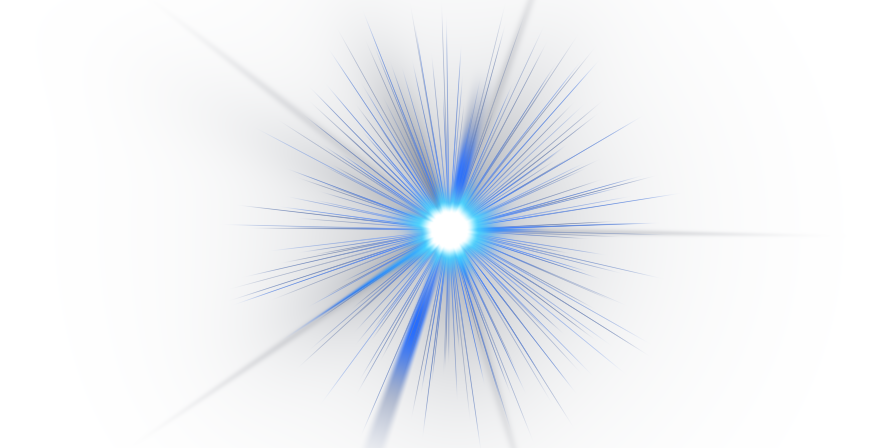
Write a WebGL 2 fragment shader that draws this background.

```glsl
#version 300 es
precision highp float;

uniform vec2 u_resolution;
out vec4 fragColor;

#define CENTER vec2(1.0026, 0.487)
#define CORE_RADIUS 0.054
#define HALO_RADIUS 0.088
#define SPIKE_MIN 0.27
#define SPIKE_MAX 0.54
#define SPIKE_WIDTH 0.0019
#define HAZE 0.18
#define BLUE vec3(0.08, 0.38, 1.0)
#define CYAN vec3(0.30, 0.90, 1.0)
#define STEEL vec3(0.44, 0.51, 0.67)
#define SHADE vec3(0.62, 0.63, 0.66)

const float TAU = 6.2831853;

float hash(float n) {
    return fract(sin(n * 127.1 + 3.7) * 4375.85);
}

// Periodic value noise around the circle
float ringNoise(float turn, float cells) {
    float a = turn * cells;
    float i = floor(a);
    return mix(hash(mod(i, cells)), hash(mod(i + 1.0, cells)), smoothstep(0.0, 1.0, a - i));
}

// x runs along the given direction, y across it
vec2 alongRay(vec2 p, float degrees) {
    float a = radians(degrees);
    vec2 d = vec2(cos(a), sin(a));
    return vec2(dot(p, d), d.x * p.y - d.y * p.x);
}

// Soft angular lobe
float lobe(float turn, float degrees, float spread) {
    float d = (fract(turn - degrees / 360.0 + 0.5) - 0.5) * 360.0 / spread;
    return exp(-d * d);
}

// Coverage of a thin line, kept steady below one pixel
float line(float dist, float halfWidth, float px) {
    float w = max(halfWidth, 0.5 * px);
    return (1.0 - smoothstep(w - 0.5 * px, w + 0.5 * px, dist)) * clamp(2.0 * halfWidth / px, 0.0, 1.0);
}

// Tapered needles, one per angular cell; returns coverage and tint
vec2 needles(float r, float turn, float cells, float seed, float px) {
    float a = turn * cells;
    float id = floor(a);
    float h = hash(id + seed);
    float middle = 0.5 + 0.6 * (hash(id + seed + 31.0) - 0.5);
    float len = mix(SPIKE_MIN, SPIKE_MAX, h);
    float dist = abs(a - id - middle) * TAU / cells * r;
    float taper = max(1.0 - r / len, 0.0);
    float cover = line(dist, SPIKE_WIDTH * sqrt(taper) * smoothstep(0.0, 0.2, r), px);
    float strength = mix(0.45, 0.95, hash(id + seed + 67.0));
    return vec2(cover * strength * smoothstep(0.0, 0.2, taper), hash(id + seed + 91.0));
}

// Widening beam of light: length, half width at the end, peak position
float beam(vec2 q, float len, float endWidth, float peak) {
    float width = mix(0.012, endWidth, clamp(q.x / len, 0.0, 1.0));
    float side = 1.0 - smoothstep(0.3 * width, width, abs(q.y));
    float fade = smoothstep(0.02, peak, q.x) * (1.0 - smoothstep(peak, len, q.x));
    return side * fade;
}

void main() {
    float px = 1.0 / u_resolution.y;
    vec2 p = (gl_FragCoord.xy - 0.5 * u_resolution) * px + vec2(1.0, 0.5) - CENTER;
    float r = length(p);
    float turn = fract(atan(p.y, p.x) / TAU + 1.0);

    // Grey haze with broad directional lobes
    float haze = HAZE * exp(-r * r / 0.085) + 0.028 * (1.0 - smoothstep(0.25, 1.0, r));
    haze += 0.28 * lobe(turn, 113.0, 10.0) * exp(-r * r / 0.10);
    haze += 0.08 * lobe(turn, 153.0, 10.0) * exp(-r * r / 0.28);
    haze += 0.15 * lobe(turn, 212.0, 15.0) * exp(-r * r / 0.13);
    haze += 0.10 * lobe(turn, 60.0, 14.0) * exp(-r * r / 0.14);
    haze += 0.08 * lobe(turn, 275.0, 24.0) * exp(-r * r / 0.12);
    vec3 color = vec3(1.0) - haze * vec3(1.04, 1.0, 0.92);

    // Long pale rays: angle, length, half width, opacity
    vec4 rays[5] = vec4[5](
        vec4(142.3, 0.90, 0.014, 0.27), vec4(70.4, 0.80, 0.016, 0.36),
        vec4(-0.9, 0.90, 0.009, 0.36), vec4(-73.6, 0.74, 0.016, 0.30),
        vec4(214.3, 0.90, 0.012, 0.33));
    for (int i = 0; i < 5; i++) {
        vec2 q = alongRay(p, rays[i].x);
        float taper = clamp(1.0 - q.x / rays[i].y, 0.0, 1.0);
        float width = rays[i].z * (0.4 + 0.6 * taper);
        float ray = exp(-q.y * q.y / (width * width)) * smoothstep(0.0, 0.2, q.x);
        color = mix(color, SHADE, ray * rays[i].w * smoothstep(0.0, 0.6, taper));
    }

    // Two blue beams
    vec2 upper = alongRay(p, 77.0);
    vec2 lower = alongRay(p, 251.0);
    color = mix(color, mix(BLUE, STEEL, smoothstep(0.13, 0.27, upper.x)), 0.85 * beam(upper, 0.38, 0.038, 0.12));
    color = mix(color, mix(BLUE, STEEL, smoothstep(0.24, 0.42, lower.x)), 0.90 * beam(lower, 0.60, 0.036, 0.22));

    // Needle burst, bluer toward the middle
    for (int i = 0; i < 3; i++) {
        float layer = float(i);
        vec2 n = needles(r, turn, 41.0 + 12.0 * layer, 17.0 + 140.0 * layer, px);
        float blueness = 0.55 * n.y * n.y + 0.6 * (1.0 - smoothstep(0.08, 0.26, r));
        vec3 tint = mix(STEEL, BLUE + 0.08, clamp(blueness, 0.0, 0.85));
        color = mix(color, tint, n.x * 0.8);
    }

    // Bright flares hugging the core
    for (int i = 0; i < 3; i++) {
        vec2 q = alongRay(p, vec3(0.0, 213.5, -70.0)[i]);
        float len = vec3(0.24, 0.46, 0.18)[i];
        float taper = clamp(1.0 - q.x / len, 0.0, 1.0);
        float flare = exp(-pow(q.y / (0.002 + 0.010 * taper * taper), 2.0)) * step(0.0, q.x);
        color = mix(color, mix(BLUE, CYAN, taper * taper), flare * smoothstep(0.0, 0.6, taper) * 0.85);
    }

    // Ragged halo, cyan ring and white core
    float ragged = 0.74 + 0.30 * ringNoise(turn, 23.0) + 0.30 * ringNoise(turn, 61.0);
    float halo = r / (HALO_RADIUS * ragged);
    color = mix(color, vec3(0.16, 0.54, 1.0), 0.9 * exp(-pow(halo, 3.0)));
    color = mix(color, CYAN, exp(-pow(halo / 0.84, 4.0)));
    float core = r / (CORE_RADIUS * mix(1.0, ragged, 0.4));
    color = mix(color, vec3(1.0), 1.0 - smoothstep(0.7, 1.2, core));

    fragColor = vec4(clamp(color, 0.0, 1.0), 1.0);
}
```
